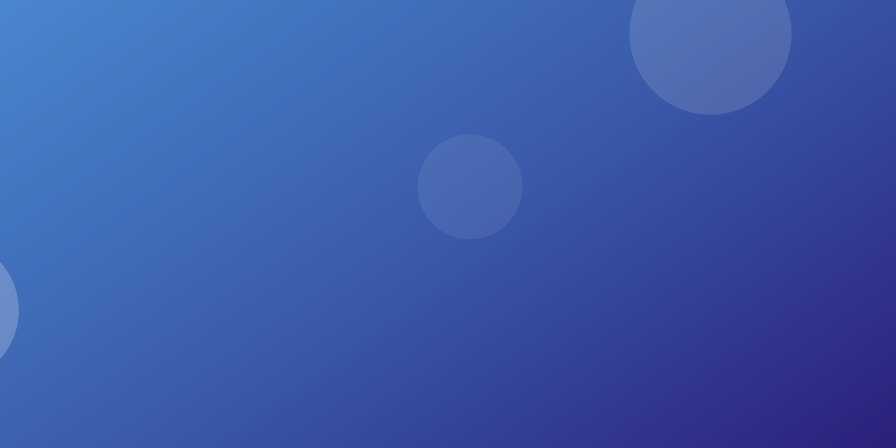
This background is drawn by a WebGL 1 fragment shader. Its source:

```glsl
precision highp float;
// Diagonal blue-to-indigo gradient with three translucent pale discs.

uniform vec2 u_resolution;

#define SKY_BLUE vec3(0.292, 0.530, 0.808)
#define MID_BLUE vec3(0.228, 0.354, 0.664)
#define INDIGO vec3(0.168, 0.125, 0.480)
#define DISC_TINT vec3(1.0)
#define GRADIENT_ANGLE 0.960

// Three-stop gradient running from the top left to the bottom right corner.
vec3 backdrop(vec2 p, float aspect) {
  vec2 direction = vec2(cos(GRADIENT_ANGLE), sin(GRADIENT_ANGLE));
  float span = dot(vec2(aspect, 1.0), direction);
  float t = dot(vec2(p.x, 1.0 - p.y), direction) / span;
  vec3 upper = mix(SKY_BLUE, MID_BLUE, clamp(t * 2.0, 0.0, 1.0));
  return mix(upper, INDIGO, clamp(t * 2.0 - 1.0, 0.0, 1.0));
}

// Smooth-edged disc laid over the base colour.
vec3 addDisc(vec3 base, vec2 p, vec2 center, float radius, float opacity) {
  float edge = 0.5 / u_resolution.y;
  float outside = smoothstep(-edge, edge, length(p - center) - radius);
  return mix(base, DISC_TINT, opacity * (1.0 - outside));
}

void main() {
  // Canvas height is one unit.
  vec2 p = gl_FragCoord.xy / u_resolution.y;
  float aspect = u_resolution.x / u_resolution.y;
  vec3 color = backdrop(p, aspect);

  // Discs: upper right, center, left edge.
  color = addDisc(color, p, vec2(0.793 * aspect, 0.925), 0.181, 0.12);
  color = addDisc(color, p, vec2(0.5245 * aspect, 0.583), 0.117, 0.07);
  color = addDisc(color, p, vec2(-0.0595 * aspect, 0.307), 0.161, 0.21);

  gl_FragColor = vec4(color, 1.0);
}
```
